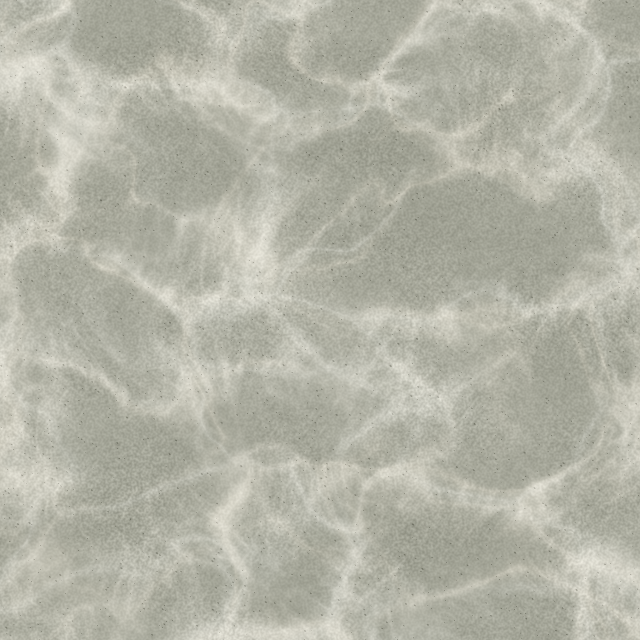
Give the GLSL for this texture, as a three.js fragment shader.

```glsl
// Sunlight caustics on pale sand under shallow water.
// Several warped copies of a cell network braid into bright strands and soft veils;
// fine gradient noise and sparse dark specks make the sand.
varying vec2 vUv;

vec2 hash2(vec2 p) {
  vec3 q = fract(p.xyx * vec3(0.1031, 0.1030, 0.0973));
  q += dot(q, q.yzx + 33.33);
  return fract((q.xx + q.yz) * q.zy);
}

float cornerSlope(vec2 cell, vec2 offset) {
  float angle = 6.2832 * hash2(cell).x;
  return dot(vec2(cos(angle), sin(angle)), offset);
}

float gradientNoise(vec2 p) {
  vec2 i = floor(p), f = fract(p);
  vec2 u = f * f * f * (f * (f * 6.0 - 15.0) + 10.0);
  vec2 e = vec2(1.0, 0.0);
  return mix(mix(cornerSlope(i, f), cornerSlope(i + e, f - e), u.x),
             mix(cornerSlope(i + e.yx, f - e.yx), cornerSlope(i + 1.0, f - 1.0), u.x), u.y);
}

vec2 noise2(vec2 p) {
  return vec2(gradientNoise(p), gradientNoise(p + vec2(41.0, 87.0)));
}

// x: gap between the two nearest cell points (0 on a border), y: random value of the cell
vec2 cellNetwork(vec2 p) {
  vec2 i = floor(p), f = fract(p);
  float nearest = 8.0, second = 8.0, id = 0.0;
  for (int y = -1; y <= 1; y++) {
    for (int x = -1; x <= 1; x++) {
      vec2 g = vec2(float(x), float(y));
      vec2 h = hash2(i + g);
      float d = length(g + 0.1 + 0.8 * h - f);
      if (d < nearest) {
        second = nearest;
        nearest = d;
        id = fract(h.x * 7.3 + h.y * 3.7);
      } else {
        second = min(second, d);
      }
    }
  }
  return vec2(second - nearest, id);
}

// Thin wisps along the zero lines of warped noise, in three sizes
float wisps(vec2 p) {
  p += 0.8 * noise2(p * 0.6);
  float sum = 0.0, weight = 0.5;
  for (int k = 0; k < 3; k++) {
    float ridge = 1.0 - min(1.0, 3.0 * abs(gradientNoise(p)));
    sum += weight * ridge * ridge;
    p = p.yx * 1.9 + 19.0;
    weight *= 0.75;
  }
  return sum;
}

vec3 caustics(vec2 uv) {
  vec2 p = uv * vec2(3.1, 3.7) + 5.0;
  p += 0.55 * noise2(p * 0.9) + 0.16 * noise2(p * 2.6 + 9.0);
  float wisp = wisps(uv * vec2(11.0, 8.0) + 30.0);
  float region = 1.0 + 1.1 * gradientNoise(uv * 3.3 + 60.0);
  vec3 light = vec3(-0.2 + 0.25 * region + 0.07 * (wisp - 0.4));

  for (int k = 0; k < 6; k++) {
    float s = float(k);
    // The last two strands follow a second, wider network
    float wide = step(3.5, s);
    vec2 q = mix(p, p.yx * 0.75 + 23.0, wide);
    q += 0.27 * noise2(p * 1.7 + s * 17.0) + 0.06 * noise2(p * 5.0 + s * 29.0);
    vec2 net = cellNetwork(q);

    float power = smoothstep(-0.3, 0.4, gradientNoise(p * 1.3 + s * 13.0 + 70.0));
    float width = 0.024 + 0.035 * (1.0 - power);
    float strand = exp(-net.x / width) * (0.2 + 0.8 * power) * (0.7 + 0.6 * wisp);
    // Veils differ from cell to cell, so they end sharply at a strand
    float veil = exp(-net.x * 5.5) * smoothstep(0.0, 0.03, net.x);
    veil *= net.y * (0.25 + 1.5 * wisp) * (0.2 + 0.8 * power) * region;

    vec3 tint = mix(vec3(1.07, 1.0, 0.93), vec3(0.95, 1.0, 1.06), mod(s, 2.0));
    light += tint * (0.68 * strand + 0.75 * veil);
  }
  // Soft floor keeps the shaded pools even
  return log(1.0 + exp(9.0 * (light - 0.06))) / 9.0;
}

float sandGrain(vec2 uv) {
  float ripple = gradientNoise(uv * vec2(4.0, 15.0) + 0.4 * noise2(uv * 6.0));
  float patchiness = 0.8 + 0.7 * gradientNoise(uv * 7.0 + 3.0);
  vec2 turned = mat2(0.8, 0.6, -0.6, 0.8) * uv;
  float fine = 0.095 * gradientNoise(turned * 250.0) + 0.055 * gradientNoise(turned * 125.0 + 7.0);
  return fine * patchiness + 0.025 * gradientNoise(turned * 45.0) + 0.025 * ripple;
}

float darkSpecks(vec2 uv) {
  vec2 p = mat2(0.8, 0.6, -0.6, 0.8) * uv * 170.0;
  vec2 cell = floor(p);
  vec2 h = hash2(cell + 311.0);
  float radius = 0.1 + 0.2 * h.y * h.y;
  vec2 offset = fract(p) - 0.35 - 0.3 * hash2(cell + 97.0);
  float d = length(offset * vec2(0.8, 1.2));
  float clustered = 0.93 - 0.08 * gradientNoise(uv * 6.0 + 50.0);
  return step(clustered, h.x) * (1.0 - smoothstep(radius * 0.3, radius * 1.4, d));
}

void main() {
  vec3 shadedSand = vec3(0.618, 0.624, 0.57);
  vec3 sunlitSand = vec3(0.892, 0.884, 0.84);
  vec3 color = mix(shadedSand, sunlitSand, 1.0 - exp(-caustics(vUv)));
  color += sandGrain(vUv) - 0.15 * darkSpecks(vUv);
  gl_FragColor = vec4(color, 1.0);
}
```
